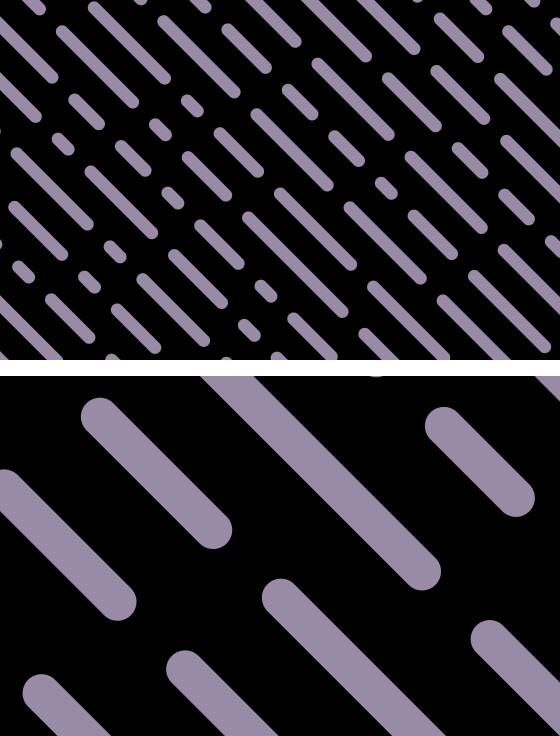
Top: the whole. Bottom: its middle third, enlarged.
Write a WebGL 1 fragment shader that draws this pattern.

```glsl
precision highp float;
// Mauve rounded dashes falling from left to right at 45 degrees on black.
// Parallel lanes are cut into equal cells, each holding one long dash or a
// short and a medium one; all dashes are capsules parted by a constant gap.

uniform vec2 u_resolution;

float hash(vec2 cell) {
  return fract(sin(dot(cell, vec2(127.1, 311.7))) * 43758.5453);
}

// Signed distance to a round-ended dash; point = (along lane, across lane).
float dash(vec2 point, float start, float end) {
  float beyond = max(max(start - point.x, point.x - end), 0.0);
  return length(vec2(beyond, point.y)) - 0.0176;
}

// A few cell borders slide along the lane, giving odd lengths.
float borderShift(vec2 cell) {
  return hash(cell + 17.3) > 0.9 ? 0.25 : 0.0;
}

// Share of the cell taken by its first dash and gap; 1.0 leaves it whole.
float splitPoint(vec2 cell) {
  float kind = hash(cell + 5.9);
  if (kind < 0.38 || borderShift(cell) > 0.0) return 1.0;
  return kind < 0.9 ? 0.352 : 0.5;
}

void main() {
  vec2 p = gl_FragCoord.xy / u_resolution.y;
  vec2 lanePos = vec2(p.x - p.y, p.x + p.y) * 0.70711;

  // Lane number, distance from its axis, and position in a random phase
  float pitch = 0.1096;
  float cellSize = 0.3657;
  float gap = 0.0886;
  float lane = floor(lanePos.y / pitch + 0.5);
  float across = lanePos.y - lane * pitch;
  float along = lanePos.x + hash(vec2(lane, 41.0)) * cellSize;
  float index = floor(along / cellSize);

  // Nearest dash in this cell and its neighbours
  float d = 1.0;
  for (int i = -1; i <= 1; i++) {
    vec2 cell = vec2(index + float(i), lane);
    vec2 nextCell = cell + vec2(1.0, 0.0);
    float start = (cell.x + borderShift(cell)) * cellSize;
    float end = (nextCell.x + borderShift(nextCell)) * cellSize;
    float split = splitPoint(cell);
    float middle = split < 1.0 ? start + split * cellSize : end;
    vec2 point = vec2(along, across);
    d = min(d, dash(point, start, middle - gap));
    if (split < 1.0) d = min(d, dash(point, middle, end - gap));
  }

  // One-pixel smooth edge
  float cover = clamp(0.5 - d * u_resolution.y, 0.0, 1.0);
  gl_FragColor = vec4(vec3(0.60, 0.54, 0.65) * cover, 1.0);
}
```
